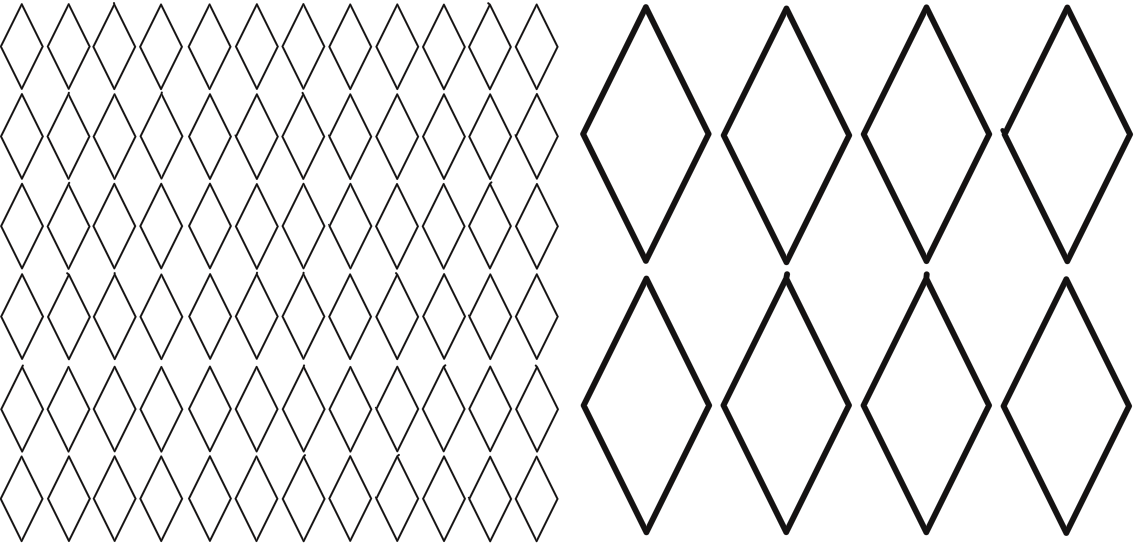
Left: the whole. Right: its middle third, enlarged.
This pattern is drawn by a WebGL 1 fragment shader. Its source:

```glsl
precision highp float;

uniform vec2 u_resolution;

float hash(vec2 p) {
  vec3 q = fract(vec3(p.xyx) * 0.1031);
  q += dot(q, q.yzx + 33.33);
  return fract((q.x + q.y) * q.z);
}

float segmentDistance(vec2 p, vec2 a, vec2 b) {
  vec2 ab = b - a;
  return length(p - a - ab * clamp(dot(p - a, ab) / dot(ab, ab), 0.0, 1.0));
}

// Uneven spacing: groups of columns and rows drift off the regular grid.
vec2 gridDrift(vec2 cell) {
  float column = -0.022 * step(1.5, cell.x) + 0.038 * step(3.5, cell.x)
               - 0.014 * step(9.5, cell.x);
  float row = -0.016 * step(0.5, cell.y) + 0.043 * step(1.5, cell.y)
            - 0.012 * step(3.5, cell.y) - 0.015 * step(4.5, cell.y);
  return vec2(column, row);
}

// Distance to the outline of one diamond and its stray pen spurs.
float diamondDistance(vec2 p, vec2 cell) {
  vec2 halfSize = vec2(0.448, 0.906);
  float d = segmentDistance(abs(p), vec2(halfSize.x, 0.0), vec2(0.0, halfSize.y));

  // A short overshoot at the top tip of some diamonds
  if (hash(cell + 7.0) < 0.2) {
    vec2 top = vec2(0.0, halfSize.y);
    float lean = hash(cell + 19.0) - 0.5;
    d = min(d, segmentDistance(p, top, top + vec2(0.08 * lean, 0.03)));
  }
  // A fainter nick at the left corner of a few
  if (hash(cell + 31.0) < 0.08) {
    vec2 left = vec2(-halfSize.x, 0.0);
    d = min(d, segmentDistance(p, left, left + vec2(-0.015, 0.03)) + 0.006);
  }
  return d;
}

void main() {
  // Twelve units span the canvas width.
  vec2 p = gl_FragCoord.xy * 12.0 / u_resolution.x;
  float pixel = 12.0 / u_resolution.x;
  vec2 pitch = vec2(1.003, 1.9375);
  vec2 firstCenter = vec2(0.469, 0.969);
  vec2 nearest = floor((p - firstCenter) / pitch + 0.5);

  // Neighbouring cells are included so drifted outlines are never cut.
  float d = 10.0;
  for (int j = -1; j <= 1; j++) {
    for (int i = -1; i <= 1; i++) {
      vec2 cell = clamp(nearest + vec2(i, j), vec2(0.0), vec2(11.0, 5.0));
      vec2 jitter = 0.012 * (vec2(hash(cell), hash(cell + 53.0)) - 0.5);
      vec2 center = firstCenter + cell * pitch + gridDrift(cell) + jitter;
      d = min(d, diamondDistance(p - center, cell));
    }
  }

  float ink = 1.0 - smoothstep(-0.7 * pixel, 0.7 * pixel, d - 0.021);
  gl_FragColor = vec4(mix(vec3(1.0), vec3(0.08, 0.07, 0.07), ink), 1.0);
}
```
